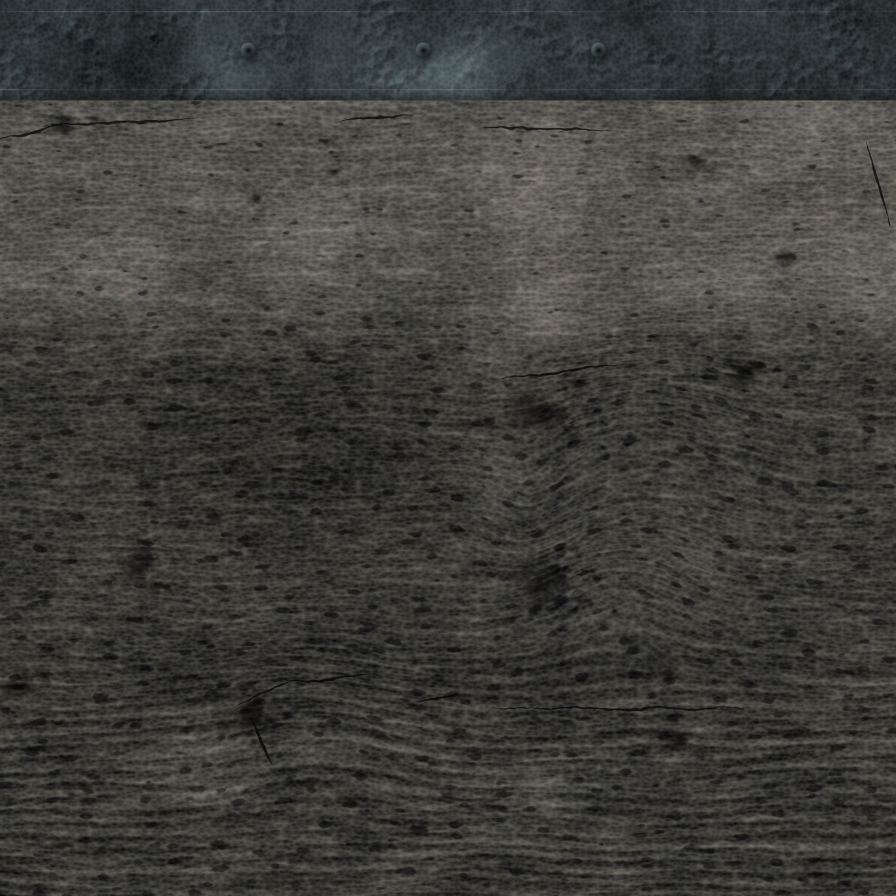
This texture is drawn by a Shadertoy shader. Its source:

```glsl
// Weathered grey wood planks with swirling grain under a riveted steel band.
const vec3 WOOD_TINT = vec3(1.02, 1., .93);
const vec3 STEEL_TINT = vec3(.86, 1., 1.04);
const float WOOD_DARK = .236;
const float WOOD_LIGHT = .342;
const float BAND_BOTTOM = .888;
const float COARSE_GRAIN = 450.;
const float FINE_GRAIN = 700.;
const float RIVET_RADIUS = .0105;
const vec3 RIVET_ROW = vec3(.277, .944, .1955); // first x, y, spacing

// Grain swirls: centre, height, width
const vec4 SWIRLS[4] = vec4[4](
    vec4(.73, .52, .042, .11), vec4(.70, .34, .038, .09),
    vec4(.35, .20, .026, .10), vec4(.59, .44, -.024, .05));
// Pale worn patches: centre, half size
const vec4 PATCHES[10] = vec4[10](
    vec4(.13, .69, .06, .05), vec4(.60, .80, .08, .07),
    vec4(.36, .74, .06, .04), vec4(.61, .65, .06, .05),
    vec4(.79, .68, .07, .04), vec4(.96, .68, .06, .07),
    vec4(.90, .85, .09, .05), vec4(.23, .14, .05, .05),
    vec4(.61, .115, .04, .04), vec4(.57, .47, .03, .05));
// Cracks: start and end
const vec4 CRACKS[11] = vec4[11](
    vec4(0., .846, .07, .86), vec4(.05, .859, .22, .868),
    vec4(.38, .865, .46, .872), vec4(.54, .858, .68, .854),
    vec4(.56, .577, .70, .594), vec4(.265, .214, .33, .241),
    vec4(.32, .24, .425, .246), vec4(.46, .214, .52, .226),
    vec4(.55, .209, .83, .209), vec4(.967, .84, .993, .75),
    vec4(.28, .20, .303, .148));
// Knots: centre, radius
const vec3 KNOTS[12] = vec3[12](
    vec3(.068, .858, .009), vec3(.287, .778, .006),
    vec3(.373, .808, .005), vec3(.76, .172, .013),
    vec3(.157, .368, .014), vec3(.017, .232, .014),
    vec3(.605, .54, .022), vec3(.605, .345, .020),
    vec3(.872, .714, .007), vec3(.777, .823, .010),
    vec3(.825, .58, .014), vec3(.28, .20, .015));

vec2 hash2(vec2 c) {
    return fract(sin(vec2(dot(c, vec2(127.1, 311.7)), dot(c, vec2(269.5, 183.3)))) * 43758.5);
}

// Distance to the nearest scattered point, centred on zero
float cellular(vec2 p) {
    vec2 cell = floor(p);
    float nearest = 2.;
    for (int k = 0; k < 9; k++) {
        vec2 c = cell + vec2(k % 3 - 1, k / 3 - 1);
        vec2 d = c + hash2(c) - p;
        nearest = min(nearest, dot(d, d));
    }
    return sqrt(nearest) - .46;
}

float mottle(vec2 p) {
    return .55 * cellular(p) + .3 * cellular(p * 2.3 + 7.) + .15 * cellular(p * 5.1 + 3.);
}

float gauss(vec2 d) { return exp(-dot(d, d)); }

vec3 wood(vec2 p, float px) {
    float blotch = mottle(p * 8.), fine = mottle(p * vec2(28., 36.));
    float upper = smoothstep(.57, .70, p.y + .08 * blotch);
    float lower = 1. - smoothstep(.15, .34, p.y);

    // Grain height bent by waves and swirls
    float grain = p.y + .003 * sin(p.x * 9. + p.y * 14.) + .002 * sin(p.x * 23. - p.y * 31.);
    for (int i = 0; i < 4; i++) {
        vec4 s = SWIRLS[i];
        grain -= s.z * gauss((p - s.xy) / vec2(s.w, .085));
    }
    float streak = cellular(vec2(p.x * 9., grain * 105.));
    float fibre = cellular(vec2(p.x * 60., grain * 230.));
    float grit = cellular(p * vec2(150., 215.) + 11.);
    float ridges = mix(sin(grain * COARSE_GRAIN + 3. * streak + 4. * blotch),
                       sin(grain * FINE_GRAIN + 2. * streak), upper);

    // Broad light and dark areas
    float light = mix(WOOD_DARK, WOOD_LIGHT, upper) + .09 * blotch + .1 * fine;
    light -= .045 * gauss((p - vec2(.34, .48)) / vec2(.2, .1));
    light += .025 * gauss((p - vec2(.75, .44)) / vec2(.22, .16));
    light -= .025 * gauss((p - vec2(.5, .25)) / vec2(.6, .04));
    float worn = 0., ragged = 1.6 * mottle(p * 15. + 5.) + 1.2 * blotch + .8 * fine;
    for (int i = 0; i < 10; i++) {
        float d = length((p - PATCHES[i].xy) / PATCHES[i].zw) + ragged;
        worn = max(worn, (1. - smoothstep(.88, 1.02, d)) * (1. - .4 * clamp(d, 0., 1.)));
    }
    light += .065 * worn + ridges * mix(.021 + .021 * lower, .013, upper);
    light += streak * (.08 + .07 * lower) + .115 * fibre + .125 * grit;

    // Scattered dark pits lying along the grain
    float pit = cellular(vec2(p.x * 22., grain * 55.) + 2.) + .5 * fine + .1 * upper;
    light *= 1. - .45 * (1. - smoothstep(-.41, -.29, pit));

    // Knots and cracks
    for (int i = 0; i < 12; i++) {
        vec2 d = (p - KNOTS[i].xy) / (KNOTS[i].z * vec2(1.2, .8));
        light *= 1. - .65 * gauss(d * (1. + 2. * fine) + 1.8 * vec2(fine, streak));
    }
    for (int i = 0; i < 11; i++) {
        vec2 along = CRACKS[i].zw - CRACKS[i].xy, q = p - CRACKS[i].xy;
        q.y += .001 * sin(p.x * 75.) + .007 * fine;
        float t = clamp(dot(q, along) / dot(along, along), 0., 1.);
        float width = .0011 * sin(3.1416 * t) + .0015 * fine;
        light *= 1. - .72 * (1. - smoothstep(width - .5 * px, width + px, length(q - along * t)));
    }
    return max(light, .04) * WOOD_TINT + vec3(.012, 0., -.006) * (blotch + fine);
}

vec3 steel(vec2 p, float px) {
    // Raised blisters lit from the upper left
    float cloud = mottle(p * 9. + 4.);
    float relief = cellular(p * 75.) - cellular(p * 75. + vec2(-.12, .15));
    float rough = smoothstep(-.12, .12, mottle(p * 14. + 9.));
    float light = .215 + .15 * cloud + .25 * relief * rough;
    light += .09 * mottle(p * 45.) + .09 * cellular(p * 190.);
    light += .09 * gauss((p - vec2(.27, .92)) / .05);
    light += .14 * gauss((p - vec2(.49, .92)) / vec2(.1, .04));
    light -= .05 * gauss((p - vec2(.16, .95)) / .055);

    // Scored lines and lower lip
    float score = min(abs(p.y - .987), abs(p.y - .9));
    light += .11 * (1. - smoothstep(0., 1.3 * px, score)) * (.6 + 1.5 * cloud);
    light *= mix(.78, 1., smoothstep(BAND_BOTTOM, .899, p.y));

    // Row of three rivets
    float index = clamp(round((p.x - RIVET_ROW.x) / RIVET_ROW.z), 0., 2.);
    vec2 q = (p - RIVET_ROW.xy - vec2(index * RIVET_ROW.z, 0.)) / RIVET_RADIUS;
    float soft = px / RIVET_RADIUS;
    float dome = .27 + .17 * dot(q, vec2(-.5, .8)) - .2 * gauss(q * 3.);
    light *= 1. - .65 * gauss((q - vec2(.15, -.3)) / .95);
    light = mix(light, dome, 1. - smoothstep(.8 - soft, .8 + soft, length(q)));
    return max(light, .05) * STEEL_TINT;
}

void mainImage(out vec4 fragColor, in vec2 fragCoord) {
    vec2 p = fragCoord / iResolution.xy;
    float px = 1. / iResolution.y;
    float band = smoothstep(BAND_BOTTOM - px, BAND_BOTTOM + px, p.y);
    fragColor = vec4(mix(wood(p, px), steel(p, px), band), 1.);
}
```
